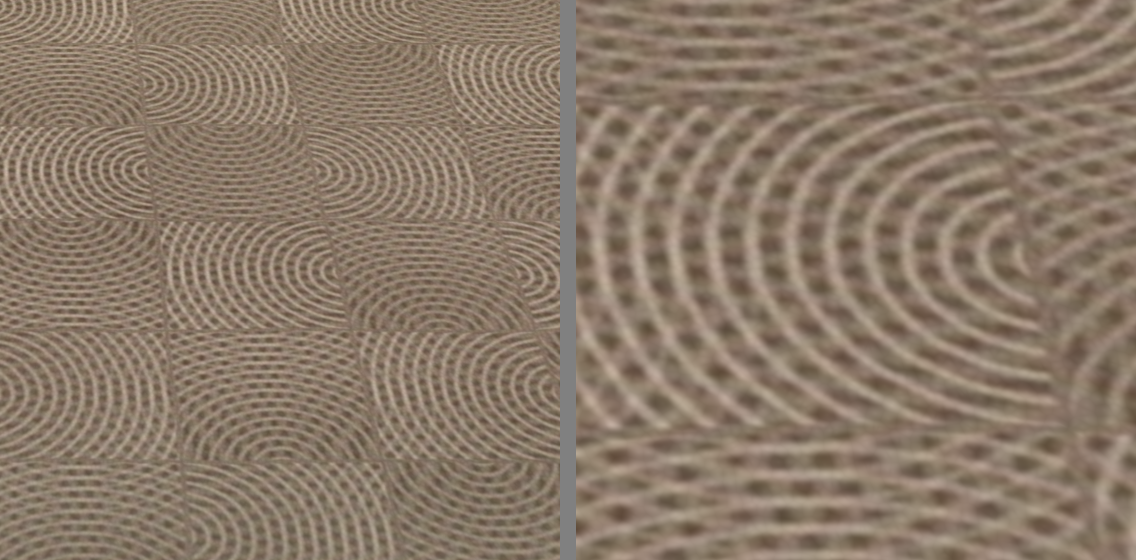
Left, the full canvas; right, a detail of the centre.
This texture is drawn by a Shadertoy shader. Its source:

```glsl
const float TAU = 6.2831853;

vec2 hash2(vec2 p) {
    vec3 h = fract(p.xyx * vec3(0.1031, 0.1030, 0.0973));
    h += dot(h, h.yzx + 33.33);
    return fract((h.xx + h.yz) * h.zy);
}

// Distance to the nearest scattered point
float cellular(vec2 p) {
    vec2 cell = floor(p), f = fract(p);
    float nearest = 2.0;
    for (int y = -1; y <= 1; y++)
        for (int x = -1; x <= 1; x++) {
            vec2 o = vec2(x, y);
            nearest = min(nearest, length(o + hash2(cell + o) - f));
        }
    return nearest;
}

float layeredSines(vec2 p) {
    float sum = 0.0, gain = 0.5;
    for (int i = 0; i < 4; i++) {
        sum += gain * sin(p.x + 1.3 * sin(p.y)) * cos(p.y * 0.9 + 0.4);
        p = mat2(1.5, 1.1, -1.1, 1.5) * p + 2.7;
        gain *= 0.55;
    }
    return sum;
}

float ridges(float rings) {
    float wave = 0.5 + 0.5 * cos(TAU * rings);
    return wave * wave;
}

// Carpet relief in one square of the receding checkerboard
float relief(vec2 grid) {
    vec2 id = floor(grid), q = fract(grid);
    float upright = mod(id.x + id.y, 2.0);
    float flip = mod(floor(id.x / 2.0) + floor((id.y + 1.0) / 2.0), 2.0);

    // Turn the square so its arcs spread from p.x = 0
    vec2 p = upright > 0.5 ? q : q.yx;
    if (abs(flip - upright) < 0.5) p.x = 1.0 - p.x;
    if (upright > 0.5 != (abs(flip - upright) < 0.5 == (flip > 0.5))) p.x = 1.0 - p.x;

    // Main arcs, and a counter set that crosses them far from the centre
    float rings = 14.0 * length(p - vec2(-0.05, 0.5));
    float arc = ridges(rings);
    float counter = ridges(14.0 * length(p - vec2(1.45, 0.5)));
    float crossing = counter * mix(0.25, 1.0, smoothstep(0.2, 0.9, p.x));

    // Staggered dark pits between the arcs
    float pits = (1.0 - arc) * (0.5 + 0.5 * cos(TAU * (12.0 * p.y + 0.5 * floor(rings))));
    pits *= 1.0 - 0.6 * crossing;

    float wear = 0.85 + 0.3 * hash2(id + 17.0).x;
    float height = mix(0.075, 0.135, upright) * arc + 0.07 * crossing - 0.125 * pits;

    // Soft seams between squares
    vec2 rim = min(q, 1.0 - q);
    return mix(-0.01, height * wear, smoothstep(0.0, 0.025, min(rim.x, rim.y)));
}

void mainImage(out vec4 fragColor, in vec2 fragCoord) {
    vec2 uv = fragCoord / iResolution.xy;

    // Floor plane: squares widen and deepen towards the viewer
    float depth = 2.94 - uv.y;
    vec2 grid = vec2((uv.x - 0.029) / (0.13 * depth) + 0.18, 14.83 - 29.93 / depth);
    grid += 0.012 * vec2(layeredSines(grid.yx * 4.0), layeredSines(grid * 4.0 + 5.0));

    // Fibre grain and broad patches of wear
    float fibre = cellular(grid * vec2(42.0, 30.0)) - 0.5;
    float patches = layeredSines(grid * 1.7);
    float focus = mix(0.82, 1.0, smoothstep(0.0, 0.25, uv.y));
    float tone = focus * (relief(grid) - 0.07 * fibre) + 0.018 * patches;

    vec3 pile = mix(vec3(0.505, 0.45, 0.385), vec3(0.52, 0.45, 0.385), smoothstep(0.05, 0.4, uv.y));
    pile += vec3(0.02, 0.02, 0.01) * smoothstep(0.6, 1.0, uv.y);
    vec3 tint = 0.008 * sin(grid.x * 31.0 + 3.0 * sin(grid.y * 23.0) + vec3(0.0, 2.1, 4.2));
    fragColor = vec4(clamp(pile + tone + tint, 0.0, 1.0), 1.0);
}
```
